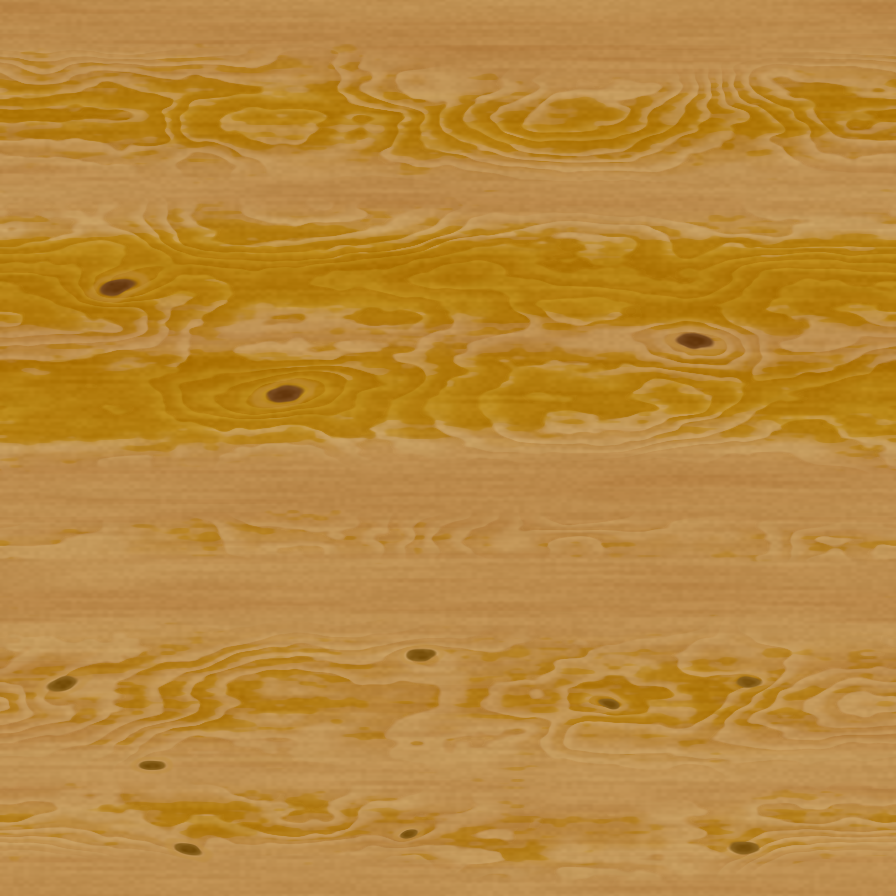
Reproduce this texture procedurally as a Shadertoy shader.

```glsl
float hash(vec2 p) {
    vec3 q = fract(p.xyx * vec3(0.1031, 0.1030, 0.0973));
    q += dot(q, q.yzx + 33.33);
    return fract((q.x + q.y) * q.z);
}

// Value noise that wraps after a whole number of cells
float noise(vec2 uv, vec2 cells) {
    vec2 p = uv * cells, i = floor(p), f = p - i;
    f = f * f * f * (f * (f * 6.0 - 15.0) + 10.0);
    vec2 a = mod(i, cells), b = mod(i + 1.0, cells);
    vec2 seed = cells * 1.7 + 5.0;
    return mix(mix(hash(a + seed), hash(vec2(b.x, a.y) + seed), f.x),
               mix(hash(vec2(a.x, b.y) + seed), hash(b + seed), f.x), f.y);
}

vec2 wrapDelta(vec2 d) {
    return fract(d + 0.5) - 0.5;
}

// Resin bands: height, half width, strength
float resinBands(float y) {
    vec3 bands[6] = vec3[6](
        vec3(0.87, 0.050, 0.86), vec3(0.70, 0.062, 1.05), vec3(0.565, 0.058, 1.02),
        vec3(0.21, 0.075, 0.56), vec3(0.07, 0.040, 0.54), vec3(0.40, 0.030, 0.40));
    float sum = 0.0;
    for (int i = 0; i < 6; i++) {
        float d = wrapDelta(vec2(y - bands[i].x)).y / bands[i].y;
        sum = max(sum, bands[i].z * exp(-d * d));
    }
    return sum;
}

void mainImage(out vec4 fragColor, in vec2 fragCoord) {
    vec2 uv = fragCoord / iResolution.xy;

    // Knots: nearest scaled distance, and the swelling of the rings around them
    float knot = 9.0, swell = 0.0, redness = 0.0;
    float ragged = noise(uv, vec2(70.0, 110.0)) - 0.5;
    for (int i = 0; i < 11; i++) {
        float k = float(i);
        bool upper = i < 3;
        float h = hash(vec2(k, 41.0));
        vec2 center = vec2(fract(k * 0.382 + 0.3 + 0.12 * h),
                           upper ? 0.56 + 0.06 * k : 0.05 + 0.23 * h);
        vec2 d = wrapDelta(uv - center);
        d.y += d.x * (hash(vec2(k, 7.0)) - 0.6) * 0.6;
        float radius = upper ? 0.021 : mix(0.007, 0.019, hash(vec2(k, 19.0)));
        float e = length(d * vec2(1.0, 2.3)) / radius;
        swell += (upper ? 0.3 : 0.16) * exp(-e * e * 0.16);
        e += ragged * 0.4;
        if (e < knot) {
            knot = e;
            redness = upper ? 1.0 : 0.0;
        }
    }

    // Growth rings as contours of a stretched height field
    vec2 warp = vec2(noise(uv, vec2(7.0, 13.0)), noise(uv, vec2(5.0, 6.0))) - 0.5;
    vec2 bent = uv + warp * vec2(0.09, 0.025);
    float height = noise(bent, vec2(3.0, 9.0)) + 0.26 * noise(bent, vec2(9.0, 23.0))
                 + 0.07 * noise(uv, vec2(22.0, 70.0))
                 + 0.025 * noise(uv, vec2(60.0, 130.0)) + swell;
    float ring = fract(height * 9.0);
    float ridge = smoothstep(0.3, 0.84, ring) * (1.0 - smoothstep(0.87, 1.0, ring));
    float rim = smoothstep(0.87, 0.97, ring) * (1.0 - smoothstep(0.97, 1.0, ring))
              + 1.0 - smoothstep(0.0, 0.25, ring);

    // Long straight fibres, from broad to fine
    float broad = noise(uv + warp * 0.01, vec2(2.0, 27.0));
    float medium = noise(uv, vec2(3.0, 84.0));
    float fine = noise(uv, vec2(9.0, 230.0));
    float thread = smoothstep(0.62, 0.92, noise(uv, vec2(4.0, 150.0)));
    float speck = noise(uv, vec2(170.0, 256.0));
    float fleck = 0.36 * noise(uv, vec2(9.0, 70.0)) + 0.36 * noise(uv, vec2(26.0, 140.0))
                + 0.28 * noise(uv, vec2(64.0, 240.0)) - 0.5;

    // Resin: a soft stain below crisp flecks, both broken up by the rings
    float band = resinBands(uv.y + 0.035 * (noise(uv, vec2(3.0, 4.0)) - 0.5));
    float figure = smoothstep(0.08, 0.42, band);
    float patches = noise(uv, vec2(4.0, 9.0));
    float stain = band * (0.62 + 0.5 * patches) + 0.04 - 0.27 * ridge * figure;
    float soft = smoothstep(0.16, 0.72, stain + 0.22 * fleck);
    float crisp = smoothstep(0.41, 0.53, stain + 0.95 * fleck);
    float amber = 0.52 * soft + 0.48 * crisp * mix(0.75, 1.0, soft);

    // Wood colour
    float tone = 0.12 + 0.46 * broad + 0.22 * medium + 0.22 * fine - 0.22 * thread
               + figure * (0.5 * ridge - 0.16 * rim);
    vec3 tan = mix(vec3(0.710, 0.500, 0.255), vec3(0.765, 0.595, 0.350), tone);
    vec3 resin = mix(vec3(0.672, 0.442, 0.010), vec3(0.725, 0.525, 0.085),
                     0.35 * broad + 0.3 * fine + 0.6 * ridge - 0.15 * rim + 0.1);
    vec3 color = mix(tan, resin, amber);
    color += 0.03 * (speck - 0.5) + 0.02 * (fine - 0.5);

    // Knot halo and dark core
    float halo = smoothstep(1.0, 1.35, knot) * (1.0 - smoothstep(1.5, 1.9, knot));
    color = mix(color, vec3(0.75, 0.56, 0.25), 0.5 * halo);
    vec3 core = mix(vec3(0.47, 0.31, 0.04), vec3(0.40, 0.22, 0.05), redness);
    core += 0.07 * smoothstep(0.3, 0.9, knot) + 0.04 * (speck - 0.5);
    color = mix(color, core, 1.0 - smoothstep(0.8, 1.1, knot));

    fragColor = vec4(color, 1.0);
}
```
